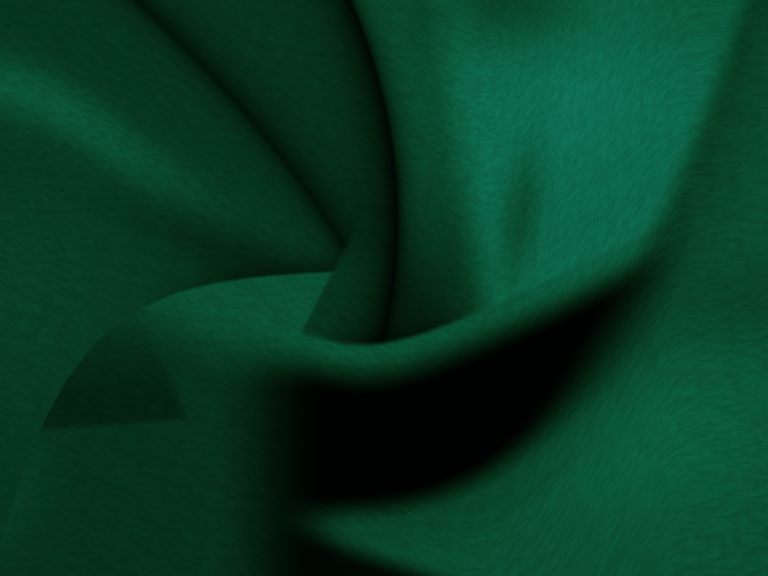
This texture is drawn by a Shadertoy shader. Its source:

```glsl
// Draws green woven cloth twisted into soft folds around a dark hollow.

float hash(vec2 p) {
    return fract(sin(dot(p, vec2(127.1, 311.7))) * 43758.5453);
}

float noise(vec2 p) {
    vec2 i = floor(p), f = fract(p);
    f = f * f * (3.0 - 2.0 * f);
    return mix(mix(hash(i), hash(i + vec2(1, 0)), f.x),
               mix(hash(i + vec2(0, 1)), hash(i + vec2(1, 1)), f.x), f.y);
}

mat2 rotate(float a) {
    return mat2(cos(a), sin(a), -sin(a), cos(a));
}

// Soft elliptical spot, 1 at its centre
float spot(vec2 p, vec2 centre, vec2 radius, float angle) {
    vec2 q = rotate(-angle) * (p - centre) / radius;
    return exp(-dot(q, q));
}

// Crease with a different softness on each side
float crease(float d, float leftWidth, float rightWidth) {
    return exp(-abs(d) / (d < 0.0 ? leftWidth : rightWidth));
}

// Height of the lip that curls under the hollow
float lipHeight(float x) {
    return 0.402 + 0.5 * (length(vec2(x - 0.63, 0.12)) - 0.12);
}

// Top edge of the lower left fold
float rimHeight(float x) {
    return 0.533 - 0.49 * exp(-8.0 * x);
}

float leftCloth(vec2 p, float creaseDist, float stalkSide) {
    float ridge = p.y - 0.55 - 0.31 * (1.0 - smoothstep(-0.05, 0.58, p.x));
    float g = 0.205 + 0.04 * spot(p, vec2(0.0, 0.5), vec2(0.25, 0.2), 0.0);
    g += 0.12 * exp(-pow(ridge / 0.055, 2.0)) * (1.0 - 0.75 * smoothstep(0.08, 0.5, p.x));
    g -= 0.07 * spot(p, vec2(0.4, 0.57), vec2(0.17, 0.05), -0.45);
    // Long diagonal crease
    float h = p.y - 0.583;
    float diagonal = p.x - 0.59 + 0.62 * h + 0.55 * h * h;
    g *= 1.0 - 0.65 * crease(diagonal, 0.025, 0.045);
    // Shadow cast along the rim
    float overRim = max(p.y - rimHeight(p.x), 0.0);
    g *= 1.0 - 0.5 * exp(-overRim / 0.025) * smoothstep(0.2, 0.5, p.x);
    // Stalk at the heart of the twist
    g = mix(g, 0.21, stalkSide * (1.0 - smoothstep(0.53, 0.64, p.y)));
    return g * (1.0 - 0.9 * exp(-abs(creaseDist) / 0.038));
}

float rightCloth(vec2 p, float creaseDist) {
    float pleat = p.x - 0.764 - 0.155 * (1.0 - p.y);
    float column = mix(0.21, 0.29, smoothstep(0.45, 0.85, p.y));
    float g = mix(column, 0.395, smoothstep(-0.05, 0.035, pleat));
    g += 0.035 * spot(p, vec2(1.0, 0.82), vec2(0.2, 0.12), 0.5);
    g -= 0.13 * spot(p, vec2(0.88, 1.0), vec2(0.13, 0.08), 0.0);
    g -= 0.11 * spot(p, vec2(0.905, 0.63), vec2(0.032, 0.12), -0.15);
    g -= 0.05 * spot(p, vec2(1.22, 0.98), vec2(0.15, 0.1), 0.0);
    g *= 1.0 - 0.35 * spot(p, vec2(0.71, 0.46), vec2(0.08, 0.1), 0.0);
    return g * (1.0 - 0.75 * exp(-max(creaseDist, 0.0) / 0.018));
}

// Lip, lower left fold and the black hollow below them
float lowerSheet(vec2 p) {
    float depth = lipHeight(p.x) - p.y;
    float hollow = smoothstep(0.36, 0.57, p.x);
    float floorTone = mix(0.19, 0.006, hollow);
    float lit = mix(0.31, 0.35, smoothstep(0.8, 1.0, p.x));
    float g = mix(lit, floorTone, smoothstep(0.012, mix(0.16, 0.095, hollow), depth));
    // Shaded triangle inside the turned corner
    float flap = smoothstep(-0.004, 0.012, p.y - 0.25 - 0.08 * (p.x - 0.08))
               * smoothstep(-0.008, 0.02, 0.325 - 0.385 * (p.y - 0.28) - p.x);
    g -= 0.055 * flap * (1.0 - smoothstep(0.3, 0.45, p.y));
    return g + 0.05 * spot(p, vec2(0.0, 0.13), vec2(0.06, 0.12), -0.5);
}

float frontCloth(vec2 p, float edgeDist) {
    float g = 0.25 + 0.05 * smoothstep(0.0, 0.12, edgeDist);
    g += 0.06 * spot(p, vec2(1.16, 0.24), vec2(0.22, 0.15), 0.4);
    g -= 0.05 * spot(p, vec2(1.3, 0.48), vec2(0.12, 0.07), 0.3);
    // Dark fold at the bottom
    float fold = p.y - 0.085 + 0.34 * (p.x - 0.5);
    return g * mix(0.12, 1.0, smoothstep(-0.03, 0.025, fold));
}

void mainImage(out vec4 fragColor, in vec2 fragCoord) {
    vec2 p = fragCoord / iResolution.y;
    float creaseDist = p.x - 0.69 + 0.57 * pow(abs(p.y - 0.62), 2.0);
    float stalkSide = smoothstep(-0.008, 0.008, p.x - 0.53 - 0.5 * (p.y - 0.43));
    float lip = lipHeight(p.x);

    // Upper cloth on both sides of the main crease
    float g = mix(leftCloth(p, creaseDist, stalkSide), rightCloth(p, creaseDist),
                  smoothstep(-0.004, 0.004, creaseDist));
    float bowl = smoothstep(0.53, 0.66, p.x) * (1.0 - smoothstep(0.72, 0.84, p.x));
    g *= 1.0 - 0.6 * bowl * exp(-max(p.y - lip, 0.0) / 0.022);

    // Lower sheet lies in front
    float underRim = smoothstep(-0.004, 0.004, rimHeight(p.x) - p.y);
    float underLip = smoothstep(-0.007, 0.007, lip - p.y);
    g = mix(g, lowerSheet(p), mix(underRim, underLip, stalkSide));

    // Front cloth sweeps up the right side
    float t = max(p.x - 0.55, 0.0) / 0.81;
    float slope = 3.33 * pow(t, 1.7);
    float edgeDist = (0.115 + pow(t, 2.7) - p.y) / length(vec2(1.0, slope));
    g *= 1.0 - 0.4 * smoothstep(-0.06, 0.0, edgeDist) * smoothstep(0.4, 0.6, p.y);
    float softness = 0.03 + 0.04 * spot(p, vec2(1.1, 0.42), vec2(0.2, 0.18), 0.0);
    float front = smoothstep(-softness, softness, edgeDist) * smoothstep(0.46, 0.62, p.x);
    g = mix(g, frontCloth(p, edgeDist), front);

    // Slanted crepe weave and fine grain
    vec2 thread = rotate(0.4 - 0.5 * smoothstep(0.8, 1.2, p.x)) * p;
    float weave = noise(thread * vec2(75, 210)) + 0.5 * noise(thread * vec2(160, 330)) - 0.75;
    g = max(g * (1.0 + 0.13 * weave), 0.0);

    fragColor = vec4(g * 0.12, g, g * (0.35 + 0.95 * g), 1.0);
}
```
